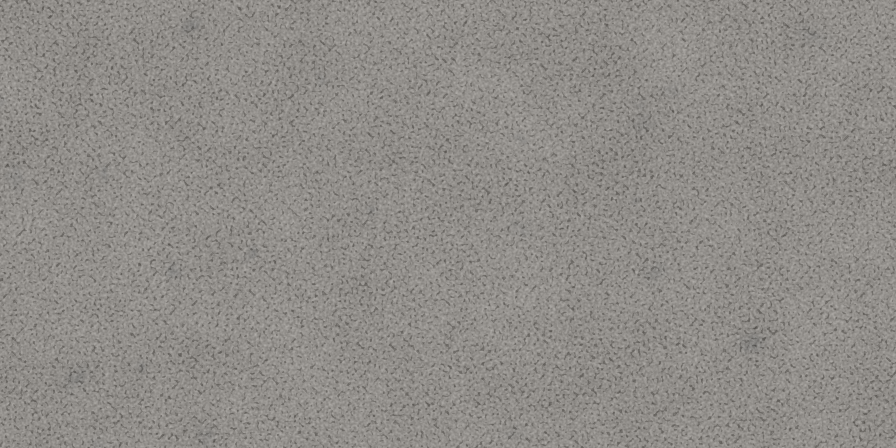
A Shadertoy shader for this texture:

```glsl
// Fine-grained warm grey stone: a pale ground with tiny dark pits,
// faint cloudy mottling and a few soft smudges.
// Layers of gradient noise set one tone, which is then tinted.

vec2 hash2(vec2 p) {
    vec3 q = fract(vec3(p.xyx) * vec3(0.1031, 0.1030, 0.0973));
    q += dot(q, q.yzx + 33.33);
    return fract((q.xx + q.yz) * q.zy);
}

vec2 unitGradient(vec2 cell) {
    float angle = 6.2832 * hash2(cell).x;
    return vec2(cos(angle), sin(angle));
}

float gradientNoise(vec2 p) {
    vec2 cell = floor(p), f = fract(p);
    vec2 u = f * f * f * (f * (f * 6.0 - 15.0) + 10.0);
    vec2 e = vec2(1.0, 0.0);
    float bottom = mix(dot(unitGradient(cell), f),
                       dot(unitGradient(cell + e.xy), f - e.xy), u.x);
    float top = mix(dot(unitGradient(cell + e.yx), f - e.yx),
                    dot(unitGradient(cell + e.xx), f - e.xx), u.x);
    return mix(bottom, top, u.y);
}

vec2 rotate(vec2 p, float angle) {
    float c = cos(angle), s = sin(angle);
    return mat2(c, s, -s, c) * p;
}

// Cloudy variation, each octave turned to hide the lattice
float mottling(vec2 p) {
    float sum = 0.0, weight = 1.0;
    for (int i = 0; i < 5; i++) {
        sum += weight * gradientNoise(p);
        p = rotate(p, 0.9) * 2.1 + 17.3;
        weight *= 0.8;
    }
    return sum;
}

// Sparse soft stains with ragged outlines
float smudges(vec2 p) {
    vec2 ragged = p + 0.016 * vec2(gradientNoise(p * 38.0), gradientNoise(p * 38.0 + 51.0));
    float stain = 0.0;
    for (int i = 0; i < 22; i++) {
        vec2 seed = vec2(float(i) * 7.0 + 3.0, 41.0);
        vec2 centre = hash2(seed) * vec2(iResolution.x / iResolution.y, 1.0);
        vec2 shape = hash2(seed + 90.0);
        vec2 d = rotate(ragged - centre, 3.14 * shape.x) / vec2(1.5, 1.0);
        float radius = mix(0.008, 0.02, shape.y);
        float strength = mix(0.35, 1.0, hash2(seed + 160.0).x);
        stain = max(stain, strength * exp(-dot(d, d) / (radius * radius)));
    }
    return stain;
}

void mainImage(out vec4 fragColor, in vec2 fragCoord) {
    vec2 p = fragCoord / iResolution.y;

    // Pale ground with fine grain
    float grain = gradientNoise(rotate(p, 0.4) * 137.0 + 11.0)
                + 0.8 * gradientNoise(rotate(p, 1.1) * 195.0 + 73.0);
    float cloud = mottling(p * 4.0 + 5.0);
    float tone = 0.568 + 0.1 * grain + 0.018 * cloud;

    // Small dark pits, slightly denser where the clouds are dark
    float pitNoise = gradientNoise(rotate(p, 0.75) * 128.0 + 130.0);
    tone -= 0.13 * smoothstep(0.12, 0.42, pitNoise - 0.04 * cloud);

    // Stains, slightly cooler than the stone
    float stain = smudges(p);
    tone -= 0.05 * stain;

    vec3 warmTint = mix(vec3(0.012, 0.0, -0.016), vec3(0.0, 0.0, -0.004), 0.6 * stain);
    fragColor = vec4(clamp(tone + warmTint, 0.0, 1.0), 1.0);
}
```
